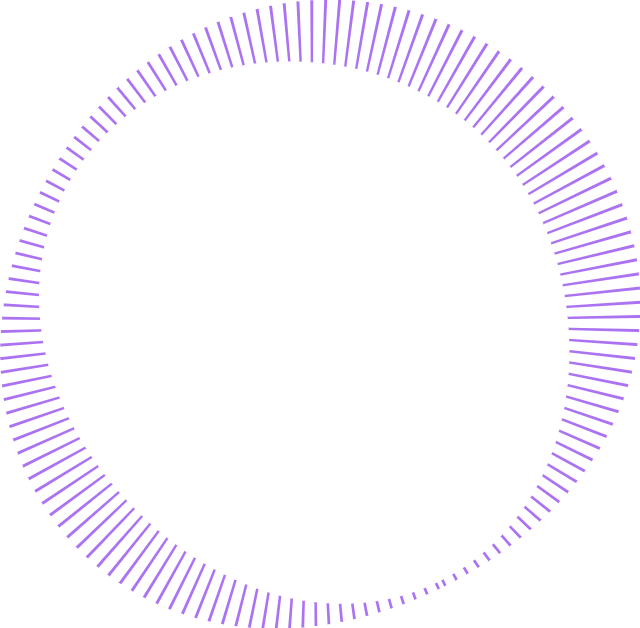
Write a WebGL 1 fragment shader that draws this background.

```glsl
precision highp float;
// A ring of thin violet spokes on white, evenly stepped around a centre.
// Spokes straddle one circle; their length follows a short Fourier series
// of the angle. The nearest spoke is found by rounding the polar angle.

uniform vec2 u_resolution;

const float TAU = 6.2831853;

// Lengths are in canvas heights, angles in radians.
const vec3 PAPER = vec3(1.0);
const vec3 VIOLET = vec3(0.67, 0.45, 0.95);
const vec2 CENTRE = vec2(-0.0120, -0.0139);  // from the canvas middle
const float RING_RADIUS = 0.4641;
const float FIRST_ANGLE = -1.1031;           // the ring's seam
const float SPOKE_STEP = 0.043162;
const float LAST_SPOKE = 145.0;
const float SPOKE_HALF_ANGLE = 0.0046;       // spokes widen outwards

// Half length of a spoke: mean, then cosine and sine terms 1 to 4.
const float MEAN_REACH = 0.03825;
const vec4 REACH_COS = vec4(0.00681, 0.00475, 0.00628, 0.00088);
const vec4 REACH_SIN = vec4(0.00991, 0.02098, -0.00502, -0.00033);

float spokeReach(float angle) {
  vec4 phase = angle * vec4(1.0, 2.0, 3.0, 4.0);
  return MEAN_REACH + dot(REACH_COS, cos(phase)) + dot(REACH_SIN, sin(phase));
}

// Angle of the spoke nearest to p; the seam leaves one narrower gap.
float nearestSpokeAngle(vec2 p) {
  float margin = 0.25 * SPOKE_STEP;
  float turn = mod(atan(p.y, p.x) - FIRST_ANGLE + margin, TAU) - margin;
  float index = clamp(floor(turn / SPOKE_STEP + 0.5), 0.0, LAST_SPOKE);
  return FIRST_ANGLE + index * SPOKE_STEP;
}

// Signed distance to the nearest spoke.
float spokeDistance(vec2 p) {
  float angle = nearestSpokeAngle(p);
  vec2 axis = vec2(cos(angle), sin(angle));
  float along = dot(p, axis);
  float across = abs(p.x * axis.y - p.y * axis.x);
  return max(across - SPOKE_HALF_ANGLE * along,
             abs(along - RING_RADIUS) - spokeReach(angle));
}

void main() {
  float pixel = 1.0 / u_resolution.y;
  vec2 p = (gl_FragCoord.xy - 0.5 * u_resolution) * pixel - CENTRE;
  float ink = clamp(0.5 - spokeDistance(p) / pixel, 0.0, 1.0);
  gl_FragColor = vec4(mix(PAPER, VIOLET, ink), 1.0);
}
```
